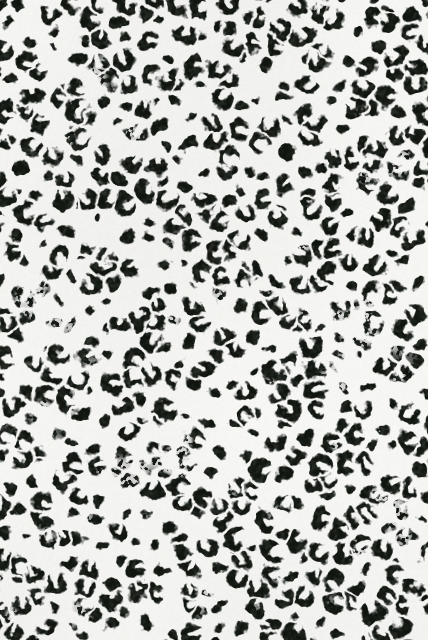
Write a Shadertoy shader that draws this pattern.

```glsl
// Leopard print in worn black ink on white cloth.
// A jittered lattice holds one spot per cell: a solid blob or a rosette with a
// slot cut into it. Weighted Voronoi borders keep the neighbours apart.

const float ROWS = 28.0;          // lattice cells along the canvas height
const float LATTICE_TURN = 0.42;  // hides the grid direction
const float HALF_GAP = 0.075;     // half the least space between spots
const float SOFTNESS = 0.03;      // bleed of the ink edge
const float ROSETTE_SHARE = 0.54;

const vec3 CLOTH = vec3(0.955, 0.955, 0.945);
const vec3 INK_DEEP = vec3(0.06, 0.08, 0.06);
const vec3 INK_FADED = vec3(0.16, 0.18, 0.16);

vec4 hash4(vec2 p) {
    vec4 q = fract(p.xyxy * vec4(0.1031, 0.1030, 0.0973, 0.1099));
    q += dot(q, q.wzxy + 33.33);
    return fract((q.xxyz + q.yzzw) * q.zywx);
}

// Two independent channels of smooth value noise.
vec2 noise2(vec2 p) {
    vec2 i = floor(p), f = fract(p);
    f = f * f * (3.0 - 2.0 * f);
    vec2 low = mix(hash4(i).xy, hash4(i + vec2(1, 0)).xy, f.x);
    vec2 high = mix(hash4(i + vec2(0, 1)).xy, hash4(i + vec2(1, 1)).xy, f.x);
    return mix(low, high, f.y);
}

mat2 rotation(float a) {
    float c = cos(a), s = sin(a);
    return mat2(c, s, -s, c);
}

float smoothMax(float a, float b, float k) {
    float h = max(k - abs(a - b), 0.0) / k;
    return max(a, b) + h * h * k * 0.25;
}

float capsule(vec2 p, vec2 a, vec2 b, float r) {
    vec2 pa = p - a, ba = b - a;
    return length(pa - ba * clamp(dot(pa, ba) / dot(ba, ba), 0.0, 1.0)) - r;
}

float ellipse(vec2 p, float r, float squash) {
    return (length(p / vec2(1.0, squash)) - r) * mix(squash, 1.0, 0.3);
}

bool isRosette(vec2 cell) {
    return hash4(cell).z < ROSETTE_SHARE;
}

// Centre (xy) and radius (z) of the spot owned by a cell.
vec3 spotSeed(vec2 cell) {
    vec4 h = hash4(cell);
    float radius = isRosette(cell) ? mix(0.43, 0.56, h.w) : mix(0.18, 0.39, h.w);
    return vec3(cell + 0.5 + 0.72 * (h.xy - 0.5), radius);
}

float power(vec2 p, vec3 seed) {
    vec2 d = p - seed.xy;
    return dot(d, d) - seed.z * seed.z;
}

// Signed distance of one spot; rosettes mostly open to the upper right.
float spotShape(vec2 p, vec3 seed, vec4 h, bool rosette) {
    float r = seed.z;
    float turn = rosette ? -0.7 + 3.0 * (h.w - 0.5) : 0.1 + 1.8 * (h.w - 0.5);
    vec2 q = rotation(-turn - LATTICE_TURN) * (p - seed.xy);
    if (!rosette) return ellipse(q, r, mix(0.6, 0.95, h.x));
    float body = ellipse(q, r, mix(0.68, 0.95, h.x));
    vec2 slotStart = r * vec2(0.3 * (h.y - 0.5), mix(-0.05, 0.3, h.z));
    vec2 slotEnd = r * vec2(1.2 * (h.y - 0.5), mix(0.6, 1.5, h.x));
    float slot = capsule(q, slotStart, slotEnd, r * mix(0.22, 0.36, h.y));
    return smoothMax(body, -slot, 0.08);
}

// Signed distance to the whole print.
float printDistance(vec2 p) {
    vec2 base = floor(p), owner = base;
    float best = 1e5;
    for (int j = -2; j <= 2; j++)
    for (int i = -2; i <= 2; i++) {
        vec2 cell = base + vec2(i, j);
        float d = power(p, spotSeed(cell));
        if (d < best) { best = d; owner = cell; }
    }
    vec3 seed = spotSeed(owner);
    float border = 1e5;
    for (int j = -2; j <= 2; j++)
    for (int i = -2; i <= 2; i++) {
        vec2 cell = base + vec2(i, j);
        if (cell == owner) continue;
        vec3 other = spotSeed(cell);
        border = min(border, (power(p, other) - best) / (2.0 * length(other.xy - seed.xy)));
    }
    float shape = spotShape(p, seed, hash4(owner + 57.0), isRosette(owner));
    return smoothMax(shape, HALF_GAP - border, 0.1);
}

void mainImage(out vec4 fragColor, in vec2 fragCoord) {
    vec2 uv = fragCoord / iResolution.y;
    float pixel = ROWS / iResolution.y;
    vec2 p = rotation(LATTICE_TURN) * (uv * ROWS) + 40.0;

    // Lumpy outlines from broad and fine warps, then a frayed edge
    vec2 warped = p + 0.28 * (noise2(p * 2.3) - 0.5) + 0.12 * (noise2(p * 5.5 + 9.0) - 0.5);
    float d = printDistance(warped) + 0.07 * (noise2(p * 10.0).x - 0.5);
    float edge = SOFTNESS + 0.6 * pixel;
    float ink = 1.0 - smoothstep(-edge, edge, d);

    // Dry patches where the ink is grainy
    float dry = smoothstep(0.74, 0.9, noise2(p * 0.8 + 21.0).x);
    ink *= 1.0 - 0.85 * dry * smoothstep(0.4, 0.65, noise2(p * 9.0 + 5.0).y);

    // Faint folds and weave of the cloth, mottled ink
    float folds = noise2(uv * vec2(5.0, 3.0)).x - 0.5;
    float weave = noise2(p * 12.0 + 3.0).x - 0.5;
    float mottle = noise2(p * 7.0 + 70.0).x;
    vec3 cloth = CLOTH + 0.025 * folds + 0.015 * weave;
    vec3 inkColor = mix(INK_DEEP, INK_FADED, mottle * mottle);
    fragColor = vec4(mix(cloth, inkColor, ink), 1.0);
}
```
